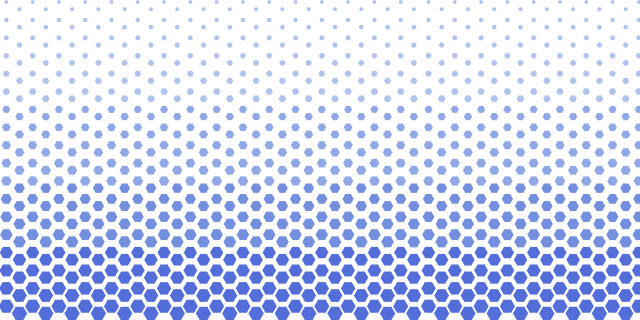
This pattern is drawn by a Shadertoy shader. Its source:

```glsl
// Halftone field of blue hexagons that grow and darken towards the bottom.

// All lengths are fractions of the canvas height; y runs downwards.
const vec2 PITCH = vec2(0.08216, 0.05591);
const vec2 FIRST_CENTER = vec2(0.0198, 0.0065);
const vec2 STAGGER = vec2(0.0411, 0.0224);
const vec2 LAST_CELL = vec2(15.0, 17.0);
const float TILE_WIDTH = 1.3193;
const float SEAM_SHIFT = 0.0035;

const vec3 PALE_BLUE = vec3(0.69, 0.765, 0.93);
const vec3 LIGHT_BLUE = vec3(0.57, 0.66, 0.90);
const vec3 MID_BLUE = vec3(0.45, 0.56, 0.87);
const vec3 DEEP_BLUE = vec3(0.33, 0.43, 0.85);

// Signed distance to a hexagon with corners at left and right.
float hexagonDistance(vec2 p, float radius) {
    p = abs(p);
    return max(p.y, dot(p, vec2(0.8660, 0.5))) - radius * 0.8660;
}

// Four flat colour bands, chosen by the height of the hexagon's centre.
vec3 bandColor(float y) {
    vec3 color = mix(PALE_BLUE, LIGHT_BLUE, step(0.3255, y));
    color = mix(color, MID_BLUE, step(0.5755, y));
    return mix(color, DEEP_BLUE, step(0.7734, y));
}

// Paints one lattice of hexagons over the given colour.
vec3 paintLattice(vec3 base, vec2 p, vec2 origin, float pixel) {
    vec2 cell = clamp(floor((p - origin) / PITCH + 0.5), vec2(0.0), LAST_CELL);
    vec2 center = origin + cell * PITCH;
    float radius = 0.0064 + 0.0179 * center.y;
    float d = hexagonDistance(p - center, radius);
    float coverage = clamp(0.5 - d / pixel, 0.0, 1.0);
    return mix(base, bandColor(center.y), coverage);
}

void mainImage(out vec4 fragColor, in vec2 fragCoord) {
    float pixel = 1.0 / iResolution.y;
    vec2 p = fragCoord * pixel;
    p.y = 1.0 - p.y;

    // Repeat the tile sideways, with a slightly wider gap at its seam.
    p.x = mod(p.x + SEAM_SHIFT, TILE_WIDTH) - SEAM_SHIFT;

    // Two staggered lattices on white.
    vec3 color = vec3(1.0);
    color = paintLattice(color, p, FIRST_CENTER, pixel);
    color = paintLattice(color, p, FIRST_CENTER + STAGGER, pixel);
    fragColor = vec4(color, 1.0);
}
```
